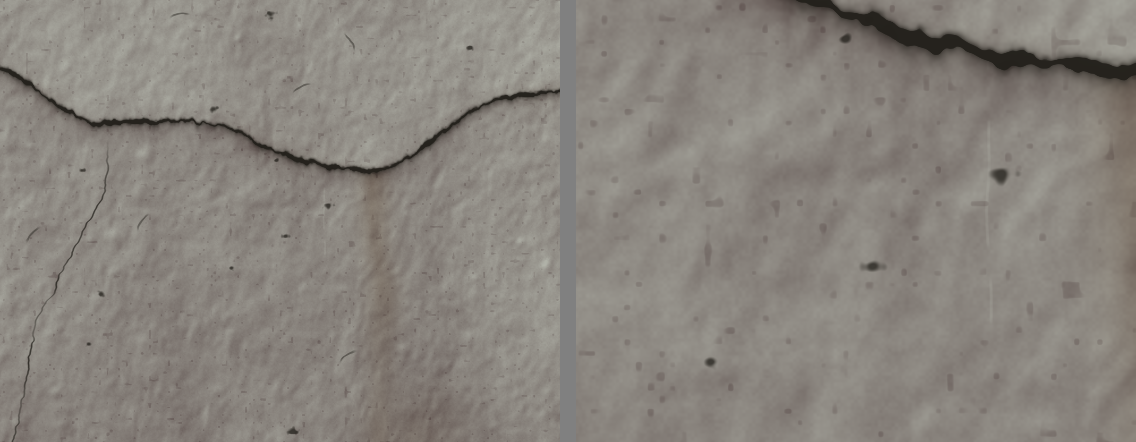
Left: the whole. Right: its middle third, enlarged.
Write a Shadertoy shader that draws this texture.

```glsl
// Weathered grey plaster wall with a wide wavy crack, a hairline crack and rust streaks.
#define CRACK_WIDTH 0.0042
#define HAIRLINE_WIDTH 0.0011
#define RELIEF 1.15
#define GRAIN 0.30
#define BASE_TONE 0.64
#define BLEMISH_CELLS 7.0
#define SHADE_COLOR vec3(0.49, 0.46, 0.44)
#define LIGHT_COLOR vec3(0.60, 0.59, 0.56)
#define CRACK_COLOR vec3(0.13, 0.12, 0.10)
#define RUST_TINT vec3(0.89, 0.845, 0.81)
#define LIGHT_DIR vec2(-0.6, 0.8)

float hash(vec2 p) {
    vec3 q = fract(p.xyx * vec3(0.1031, 0.1030, 0.0973));
    q += dot(q, q.yzx + 33.33);
    return fract((q.x + q.y) * q.z);
}

float noise(vec2 p) {
    vec2 i = floor(p), f = p - i;
    f = f * f * f * (f * (f * 6.0 - 15.0) + 10.0);
    return mix(mix(hash(i), hash(i + vec2(1, 0)), f.x),
               mix(hash(i + vec2(0, 1)), hash(i + vec2(1, 1)), f.x), f.y);
}

float fbm(vec2 p) {
    float sum = 0.0, amp = 0.533;
    for (int i = 0; i < 4; i++) {
        sum += amp * noise(p);
        p = mat2(1.6, 1.2, -1.2, 1.6) * p + 17.3;
        amp *= 0.5;
    }
    return sum;
}

// Height of the trowelled surface, lumps drawn out along the vertical
float plasterHeight(vec2 p) {
    vec2 q = p + 0.018 * vec2(noise(p * 14.0), noise(p * 14.0 + 40.0));
    q.x -= 0.2 * q.y;
    return fbm(q * vec2(25.0, 17.0)) + 0.3 * noise(q * vec2(66.0, 48.0) + 9.0);
}

// Smooth course of the wide crack
float crackCourse(float x) {
    return 0.89 - 0.165 * smoothstep(-0.1, 0.23, x)
                - 0.115 * smoothstep(0.40, 0.82, x)
                + 0.18 * smoothstep(0.82, 1.17, x);
}

// Signed distance to the wide crack, positive above it
float crackDistance(vec2 p) {
    float slope = (crackCourse(p.x + 0.01) - crackCourse(p.x - 0.01)) / 0.02;
    float jitter = 0.026 * (fbm(vec2(p.x * 15.0, 3.0)) - 0.5)
                 + 0.006 * (noise(vec2(p.x * 85.0, 8.0)) - 0.5)
                 + 0.003 * (noise(p * 170.0) - 0.5);
    return (p.y - crackCourse(p.x) - jitter) / sqrt(1.0 + slope * slope);
}

// Distance to the hairline crack running down the left side
float hairlineDistance(vec2 p) {
    float x = 0.033 + 0.15 * p.y + 0.115 * smoothstep(0.2, 0.6, p.y);
    x += 0.022 * (fbm(vec2(p.y * 18.0, 51.0)) - 0.5) + 0.004 * (noise(vec2(p.y * 95.0, 5.0)) - 0.5);
    return abs(p.x - x) * 0.93;
}

// Scattered blemishes: x = dark pits and scratches, y = shading of round pimples
vec2 blemishes(vec2 p, float px) {
    vec2 result = vec2(0);
    for (int j = -1; j <= 1; j++)
    for (int i = -1; i <= 1; i++) {
        vec2 cell = floor(p * BLEMISH_CELLS) + vec2(i, j);
        vec2 offset = vec2(hash(cell + 11.0), hash(cell + 23.0));
        vec2 v = p - (cell + 0.15 + 0.7 * offset) / BLEMISH_CELLS;
        float kind = hash(cell + 37.0), size = hash(cell + 53.0);
        if (kind < 0.17) {
            float radius = mix(0.004, 0.013, size * size);
            float d = length(v * vec2(1.0, 1.25)) + radius * (noise(p * 140.0) - 0.5);
            result.x = max(result.x, 0.75 * (1.0 - smoothstep(0.3 * radius, radius + px, d)));
        } else if (kind < 0.38) {
            float radius = mix(0.008, 0.016, size);
            float bump = exp(-dot(v, v) / (radius * radius));
            result.y += bump * (0.25 + 1.1 * dot(v, LIGHT_DIR) / radius);
        } else if (kind < 0.47) {
            float a = 2.4 * (size - 0.5);
            v = mat2(cos(a), -sin(a), sin(a), cos(a)) * v;
            float d = abs(v.y + 9.0 * v.x * v.x + 0.003 * (noise(p * 90.0) - 0.5));
            float line = 1.0 - smoothstep(0.0006, 0.0012 + px, d);
            result.x = max(result.x, 0.45 * line * (1.0 - smoothstep(0.012, 0.026, abs(v.x))));
        }
    }
    return result;
}

void mainImage(out vec4 fragColor, in vec2 fragCoord) {
    vec2 p = fragCoord / iResolution.y;
    float px = 1.0 / iResolution.y;
    float crack = crackDistance(p);
    float below = 1.0 - smoothstep(-0.01, 0.01, crack);
    vec2 spots = blemishes(p, px);

    // Broad light, cloudy patches and vertical wash marks
    float tone = BASE_TONE + 0.16 * (1.0 - below) + 0.16 * smoothstep(0.9, 1.25, p.x);
    tone -= 0.30 * (1.0 - smoothstep(0.0, 0.4, p.y));
    tone += 0.9 * (fbm(p * vec2(5.0, 3.5) + 4.0) - 0.5);
    tone += 0.40 * below * (fbm(p * vec2(19.0, 2.2) + 30.0) - 0.5);

    // Side-lit relief and fine grain
    vec2 e = 0.0065 * LIGHT_DIR;
    tone += RELIEF * (plasterHeight(p - e) - plasterHeight(p + e));
    tone += 0.45 * (plasterHeight(p) - 0.65) + spots.y;
    tone += GRAIN * (0.5 * noise(p * 210.0) + 0.5 * noise(p * 390.0) - 0.5);
    tone -= 0.6 * smoothstep(0.87, 0.98, noise(p * 115.0 + 70.0));

    // Grime along the crack, deeper on its lower side
    float grime = 0.5 + fbm(p * vec2(16.0, 24.0));
    tone -= grime * mix(0.35 * exp(-abs(crack) / 0.012), 0.95 * exp(-abs(crack) / 0.026), below);

    // Faint pale drip
    float drip = abs(p.x - 0.735 + 0.03 * (p.y - 0.4) - 0.005 * noise(vec2(p.y * 20.0, 2.0)));
    tone += 0.3 * (1.0 - smoothstep(0.0004, 0.001 + px, drip)) * below
          * smoothstep(0.25, 0.35, p.y) * smoothstep(0.4, 0.65, noise(vec2(p.y * 32.0, 6.0)));
    vec3 color = mix(SHADE_COLOR, LIGHT_COLOR, tone);

    // Rust streak below the low point, spreading near the bottom
    float sway = p.x - 0.855 + 0.03 * (noise(vec2(p.y * 6.0, 14.0)) - 0.5);
    float streak = exp(-pow(sway / 0.036, 2.0)) * (0.55 + 0.45 * smoothstep(0.1, 0.4, p.y));
    float spread = exp(-pow((p.x - 0.95) / 0.10, 2.0)) * (1.0 - smoothstep(0.0, 0.2, p.y));
    float rust = below * (streak + 0.6 * spread) * (0.55 + 0.8 * fbm(p * vec2(28.0, 7.0)));
    rust += 0.4 * exp(-abs(crack) / 0.02) * noise(p * 9.0 + 60.0);
    color *= mix(vec3(1), RUST_TINT, min(rust, 1.2));

    // Pits, hairline and the open crack
    color = mix(color, CRACK_COLOR, spots.x);
    float hairline = 1.0 - smoothstep(HAIRLINE_WIDTH - px * 0.5, HAIRLINE_WIDTH + px, hairlineDistance(p));
    hairline *= (1.0 - smoothstep(0.6, 0.7, p.y)) * (0.35 + 0.5 * noise(vec2(p.y * 28.0, 77.0)));
    color = mix(color, CRACK_COLOR, hairline);
    float width = CRACK_WIDTH * (0.45 + 1.1 * noise(vec2(p.x * 32.0, 90.0)));
    float core = 1.0 - smoothstep(width - px, width + px * 1.5, abs(crack));
    float flank = 0.6 * exp(-max(abs(crack) - width, 0.0) / mix(0.0025, 0.006, below));
    color = mix(color, CRACK_COLOR, max(0.96 * core, flank));

    fragColor = vec4(clamp(color, 0.0, 1.0), 1.0);
}
```
